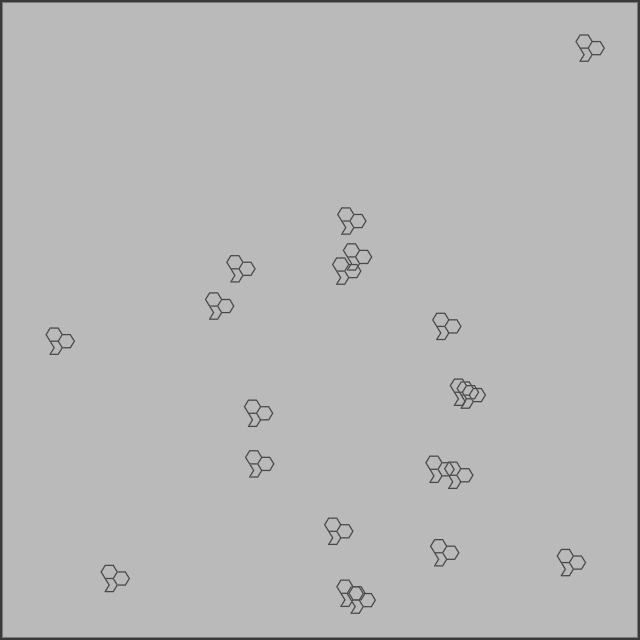
This pattern is drawn by a Shadertoy shader. Its source:

```glsl
// Small outlined motifs scattered on a flat grey sheet with a thin dark frame.
// Each motif joins two flat-topped hexagons and a chevron; folded segment
// distances give the outlines and a hash places the copies.

const vec3 SHEET_GREY = vec3(0.728);
const vec3 LINE_GREY  = vec3(0.29, 0.285, 0.29);
const vec3 FRAME_GREY = vec3(0.23, 0.225, 0.23);

const int   MOTIF_COUNT = 20;
const vec2  CELL        = vec2(0.0126, 0.01025); // half width, half height
const float LINE_WIDTH  = 0.002;
const float FRAME_WIDTH = 0.0039;
const float MARGIN      = 0.045;

// Two random values in 0..1 from one number
vec2 hash21(float n) {
    vec3 p = fract(vec3(n) * vec3(0.1031, 0.1030, 0.0973));
    p += dot(p, p.yzx + 33.33);
    return fract((p.xx + p.yz) * p.zy);
}

float segmentDistance(vec2 p, vec2 a, vec2 b) {
    vec2 pa = p - a, ba = b - a;
    return length(pa - ba * clamp(dot(pa, ba) / dot(ba, ba), 0.0, 1.0));
}

// Hexagon outline, folded into one quadrant
float hexagonDistance(vec2 p, vec2 size) {
    vec2 q = abs(p);
    vec2 corner = vec2(0.5 * size.x, size.y);
    return min(segmentDistance(q, vec2(0.0, size.y), corner),
               segmentDistance(q, corner, vec2(size.x, 0.0)));
}

// Hexagon whose left corner is pushed in to its centre
float chevronDistance(vec2 p, vec2 size) {
    vec2 q = vec2(p.x, abs(p.y));
    vec2 right = vec2(0.5 * size.x, size.y);
    vec2 left = vec2(-right.x, right.y);
    float d = segmentDistance(q, left, right);
    d = min(d, segmentDistance(q, right, vec2(size.x, 0.0)));
    return min(d, segmentDistance(q, left, vec2(0.0)));
}

// Three neighbouring cells, centred on the whole group
float motifDistance(vec2 p, vec2 size) {
    p += vec2(0.75 * size.x, -size.y);
    float d = hexagonDistance(p, size);
    d = min(d, hexagonDistance(p - vec2(1.5 * size.x, -size.y), size));
    return min(d, chevronDistance(p + vec2(0.0, 2.0 * size.y), size));
}

// Nearest outline among all scattered motifs
float scatterDistance(vec2 p, vec2 extent, vec2 size) {
    float d = 1.0;
    for (int i = 0; i < MOTIF_COUNT; i++) {
        vec2 spot = hash21(float(i) * 17.37 + 5.0);
        vec2 centre = mix(vec2(MARGIN), extent - MARGIN, spot);
        d = min(d, motifDistance(p - centre, size));
    }
    return d;
}

// Smooth coverage of the region where d is below the limit
float coverage(float d, float limit, float pixel) {
    return clamp(0.5 + (limit - d) / pixel, 0.0, 1.0);
}

void mainImage(out vec4 fragColor, in vec2 fragCoord) {
    float pixel = 1.0 / iResolution.y;
    vec2 p = fragCoord * pixel;
    vec2 extent = iResolution.xy * pixel;

    // Motif outlines
    float outline = scatterDistance(p, extent, CELL);
    vec3 color = mix(SHEET_GREY, LINE_GREY,
                     coverage(outline, 0.5 * LINE_WIDTH, pixel));

    // Frame along the canvas edge
    vec2 border = min(p, extent - p);
    color = mix(color, FRAME_GREY,
                coverage(min(border.x, border.y), FRAME_WIDTH, pixel));

    fragColor = vec4(color, 1.0);
}
```
